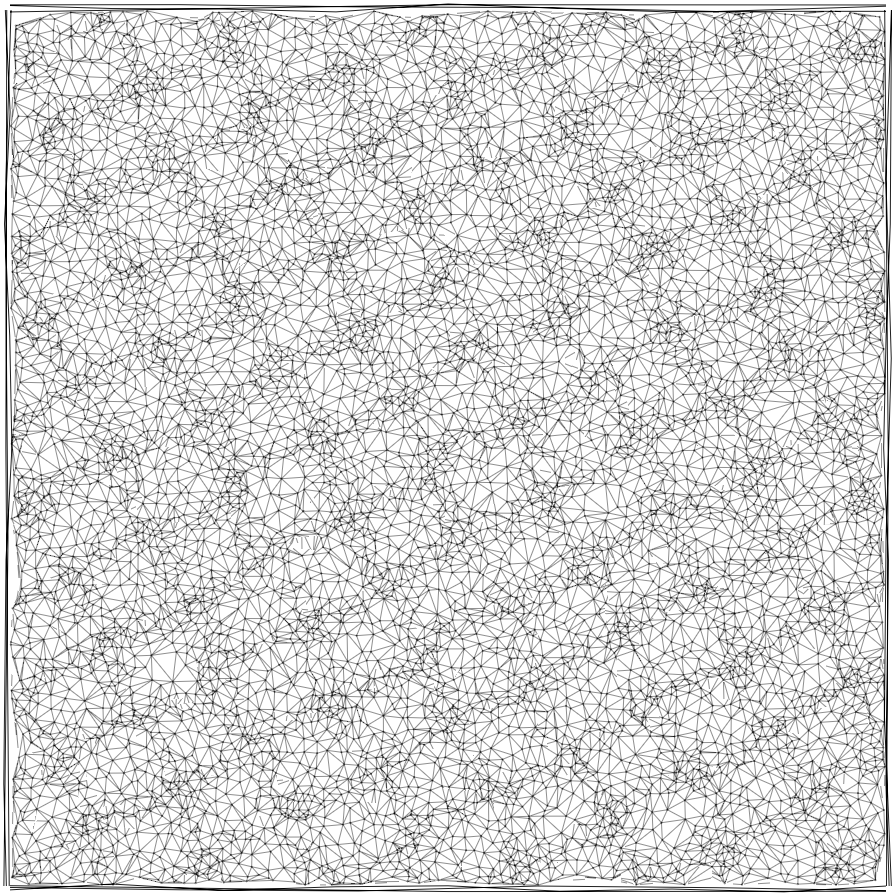
Write a Shadertoy shader that draws this pattern.

```glsl
// Delaunay triangulation of about nine thousand scattered points, in hairlines.
// Each pixel pivots a large triangle inward, swapping in the point deepest in
// its circumcircle, until it reaches the Delaunay triangle that holds the pixel.

#define GRID 103.0          // point cells across the canvas
#define JITTER 1.25         // scatter of a point, in cells
#define DROP 0.14           // share of cells left empty
#define DRIFT 4.0           // strength of dense and sparse patches
#define LINE_WIDTH 0.00049  // hairline width
#define DOT_RADIUS 0.0011   // vertex dot
#define DOT_INK 0.45        // darkness of a dot
#define MARGIN 0.012        // empty rim around the points
#define STRANDS 3           // long hull lines along each side
#define FAR 40.0            // size of the starting triangle, in cells

vec3 hash3(vec2 cell) {
    vec3 h = fract(cell.xyx * vec3(0.1031, 0.1030, 0.0973));
    h += dot(h, h.yxz + 33.33);
    return fract((h.xxy + h.yzz) * h.zyx);
}

// Slanted triangle waves that squeeze and stretch the cells into patches
vec2 drift(vec2 c) {
    vec2 phase = vec2(dot(c, vec2(0.083, 0.041)), dot(c, vec2(-0.053, 0.097)));
    phase += 0.4 * abs(fract(c.yx * 0.047) - 0.5);
    return DRIFT * (abs(fract(phase) - 0.5) - 0.25);
}

float cross2(vec2 a, vec2 b) { return a.x * b.y - a.y * b.x; }

// Distance from the origin to segment ab
float segmentDistance(vec2 a, vec2 b) {
    vec2 d = b - a;
    return length(a + d * clamp(-dot(a, d) / max(dot(d, d), 1e-6), 0.0, 1.0));
}

// Coverage of a line; thinner than a pixel it fades instead of vanishing
float lineInk(float dist, float width, float px) {
    float edge = 0.5 * (max(width, px) + px);
    return min(width / px, 1.0) * clamp((edge - dist) / px, 0.0, 1.0);
}

// An edge counts only if both ends are scattered points
float edgeInk(vec2 a, vec2 b, float px) {
    if (max(dot(a, a), dot(b, b)) > 0.25 * FAR * FAR) return 0.0;
    return lineInk(segmentDistance(a, b) / GRID, LINE_WIDTH, px);
}

// Long, nearly straight strands along one side; along and depth span 0 to 1
float hullInk(float along, float depth, float side, float px) {
    float ink = 0.0;
    if (depth > 0.03 || abs(along - 0.5) > 0.489) return ink;
    for (int k = 0; k < STRANDS; k++) {
        float t = along * float(2 + 3 * k), knot = floor(t);
        float row = 7.0 * side + float(k) + 300.0;
        float offset = mix(hash3(vec2(knot, row)).x, hash3(vec2(knot + 1.0, row)).x, fract(t));
        ink += lineInk(abs(depth - 0.004 - 0.010 * offset), 2.0 * LINE_WIDTH, px);
    }
    return ink;
}

void mainImage(out vec4 fragColor, in vec2 fragCoord) {
    vec2 uv = fragCoord / iResolution.xy;
    float px = 1.0 / iResolution.y;
    vec2 p = uv * GRID, home = p;

    // Undo the drift to find the cell whose neighbours surround the pixel
    for (int i = 0; i < 4; i++) home = p - drift(home);
    home = floor(home);

    // Gather nearby points relative to the pixel; empty cells move out of reach
    vec2 sites[25];
    vec2 q = vec2(FAR);
    float nearest = 2.0 * FAR * FAR;
    for (int n = 0; n < 25; n++) {
        vec2 cell = home + vec2(n % 5 - 2, n / 5 - 2);
        vec3 h = hash3(cell + 50.0);
        vec2 site = cell + 0.5 + JITTER * (h.xy - 0.5) + drift(cell + 0.5);
        vec2 rim = abs(site - 0.5 * GRID);
        bool empty = h.z < DROP || max(rim.x, rim.y) > (0.5 - MARGIN) * GRID;
        site = empty ? vec2(1e4) : site - p;
        sites[n] = site;
        float d = dot(site, site);
        if (d < nearest) { nearest = d; q = site; }
    }

    // Pivot to the Delaunay triangle around the origin, nearest point first
    vec2 a = FAR * vec2(-0.87, -0.5), b = FAR * vec2(0.87, -0.5), c = FAR * vec2(0, 1);
    for (int pivot = 0; pivot < 10; pivot++) {
        float qa = cross2(q, a), qb = cross2(q, b), qc = cross2(q, c);
        if (qa >= 0.0 && qb <= 0.0) c = q;
        else if (qb >= 0.0 && qc <= 0.0) a = q;
        else b = q;

        // Plane through the corners lifted onto a paraboloid
        vec2 ab = b - a, ac = c - a;
        float aa = dot(a, a), rb = dot(b, b) - aa, rc = dot(c, c) - aa;
        vec2 slope = vec2(rb * ac.y - rc * ab.y, ab.x * rc - ac.x * rb)
                   / max(cross2(ab, ac), 1e-4);
        float base = aa - dot(slope, a), limit = base - 0.003, deepest = limit;
        for (int n = 0; n < 25; n++) {
            float height = dot(sites[n], sites[n] - slope);
            if (height < deepest) { deepest = height; q = sites[n]; }
        }
        if (deepest >= limit) break;
    }

    // Ink: triangle edges, hull strands, vertex dots
    float ink = edgeInk(a, b, px) + edgeInk(b, c, px) + edgeInk(c, a, px);
    ink += hullInk(uv.y, uv.x, 0.0, px) + hullInk(uv.y, 1.0 - uv.x, 1.0, px)
         + hullInk(uv.x, uv.y, 2.0, px) + hullInk(uv.x, 1.0 - uv.y, 3.0, px);
    float dotInk = DOT_INK * clamp((DOT_RADIUS - sqrt(nearest) / GRID) / px + 0.5, 0.0, 1.0);
    fragColor = vec4(vec3((1.0 - min(ink, 1.0)) * (1.0 - dotInk)), 1.0);
}
```
